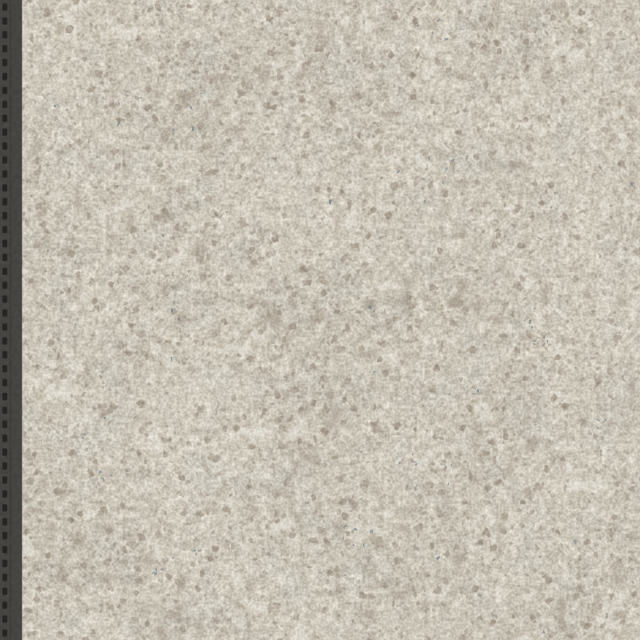
A three.js fragment shader for this texture:

```glsl
// Pale speckled stone beside a dark perforated strip on the left.
// Layered gradient noise tints the stone; jittered cells scatter brown flecks
// and rare blue specks, and a repeated rounded box cuts the strip's slots.

varying vec2 vUv;

const vec3 STONE = vec3(0.800, 0.778, 0.726);
const vec3 FLECK = vec3(0.600, 0.555, 0.495);
const vec3 CHALK = vec3(0.880, 0.872, 0.840);
const vec3 BLUE_SPECK = vec3(0.430, 0.490, 0.550);
const vec3 STRIP = vec3(0.275, 0.270, 0.258);
const vec3 SLOT = vec3(0.130, 0.130, 0.125);

const float CLOUD_SCALE = 5.0;
const float MOTTLE_SCALE = 48.0;
const float GRAIN_SCALE = 115.0;
const float FINE_SCALE = 235.0;
const float LARGE_CELLS = 42.0;
const float SMALL_CELLS = 88.0;
const float SPECK_CELLS = 120.0;
const float STRIP_WIDTH = 0.0345;
const float SLOT_ROWS = 46.0;
const float SLOT_X = 0.0075;

vec2 hash2(vec2 p) {
  vec3 q = fract(vec3(p.xyx) * vec3(0.1031, 0.1030, 0.0973));
  q += dot(q, q.yzx + 33.33);
  return fract((q.xx + q.yz) * q.zy);
}

vec2 gradient(vec2 cell) {
  float angle = 6.2832 * hash2(cell).x;
  return vec2(cos(angle), sin(angle));
}

// Gradient noise, about -0.7 to 0.7.
float noise(vec2 p) {
  vec2 i = floor(p);
  vec2 f = fract(p);
  vec2 u = f * f * f * (f * (f * 6.0 - 15.0) + 10.0);
  vec2 e = vec2(1.0, 0.0);
  float a = dot(gradient(i), f);
  float b = dot(gradient(i + e.xy), f - e.xy);
  float c = dot(gradient(i + e.yx), f - e.yx);
  float d = dot(gradient(i + e.xx), f - e.xx);
  return mix(mix(a, b, u.x), mix(c, d, u.x), u.y);
}

float fbm(vec2 p) {
  float sum = 0.0;
  float amplitude = 1.0;
  for (int k = 0; k < 4; k++) {
    sum += amplitude * noise(p);
    p = p * 2.03 + 17.3;
    amplitude *= 0.55;
  }
  return sum;
}

// Coverage of soft, uneven spots; density is the share of cells in use.
float flecks(vec2 p, float density, float radius) {
  vec2 cell = floor(p);
  float cover = 0.0;
  for (int y = -1; y <= 1; y++) {
    for (int x = -1; x <= 1; x++) {
      vec2 id = cell + vec2(float(x), float(y));
      vec2 shape = hash2(id + 71.0);
      vec2 offset = p - id - hash2(id);
      offset.y *= mix(0.7, 1.2, shape.y);
      float size = radius * mix(0.5, 1.0, shape.y);
      float spot = 1.0 - smoothstep(size * 0.65, size * 1.25, length(offset));
      float present = smoothstep(0.0, 0.08, density - shape.x);
      cover = max(cover, spot * present * mix(0.6, 1.0, fract(shape.x * 37.0)));
    }
  }
  return cover;
}

vec3 stone(vec2 uv) {
  float cloud = fbm(uv * CLOUD_SCALE + 3.0);
  float cluster = fbm(uv * 14.0 + 41.0);
  float mottle = noise(uv * MOTTLE_SCALE + 9.0);
  float grain = noise(uv * GRAIN_SCALE + 23.0);
  float fine = noise(uv * FINE_SCALE + 57.0);

  // Cloudy ground with grain and chalky patches
  float tone = 0.028 * cloud + 0.075 * mottle + 0.11 * grain + 0.12 * fine;
  vec3 color = STONE + tone * vec3(1.0, 1.02, 1.04);
  color += 0.012 * cluster * vec3(0.6, 0.0, -1.0);
  float chalk = smoothstep(0.25, 0.75, cluster + 0.5 * mottle + 0.3 * grain);
  color = mix(color, CHALK + 0.08 * fine, 0.6 * chalk);

  // Brown flecks with ragged edges, and irregular stains
  vec2 warp = 0.0045 * vec2(noise(uv * 130.0), noise(uv * 130.0 + 80.0));
  vec2 p = uv + warp;
  float large = flecks(p * LARGE_CELLS, 0.36 - 0.25 * cloud, 0.29);
  float small = flecks(p * SMALL_CELLS + 31.0, 0.38 - 0.2 * cluster, 0.34);
  float stain = smoothstep(0.28, 0.6, noise(p * 37.0 + 5.0) + 0.35 * grain - 0.25 * cloud);
  float brown = max(max(0.72 * large, 0.52 * small), 0.5 * stain);
  color = mix(color, FLECK + 0.10 * grain + 0.08 * fine, brown);

  // Blue specks gathered in a few places
  float gather = smoothstep(0.2, 0.6, fbm(uv * 9.0 + 90.0));
  float speck = flecks(p * SPECK_CELLS + 13.0, 0.01 + 0.16 * gather, 0.34);
  return mix(color, BLUE_SPECK, 0.75 * speck);
}

vec3 strip(vec2 uv) {
  vec2 q = vec2(uv.x - SLOT_X, (fract(uv.y * SLOT_ROWS) - 0.5) / SLOT_ROWS);
  float box = length(max(abs(q) - vec2(0.0015, 0.0035), 0.0)) - 0.002;
  float slot = 1.0 - smoothstep(-0.001, 0.0015, box);
  float seam = 1.0 - smoothstep(0.0, 0.002, abs(uv.x - 0.0165));
  vec3 color = STRIP + 0.025 * noise(uv * 150.0) - 0.035 * seam;
  return mix(color, SLOT, 0.9 * slot);
}

void main() {
  float edge = smoothstep(-0.0015, 0.0015, vUv.x - STRIP_WIDTH);
  gl_FragColor = vec4(mix(strip(vUv), stone(vUv), edge), 1.0);
}
```
